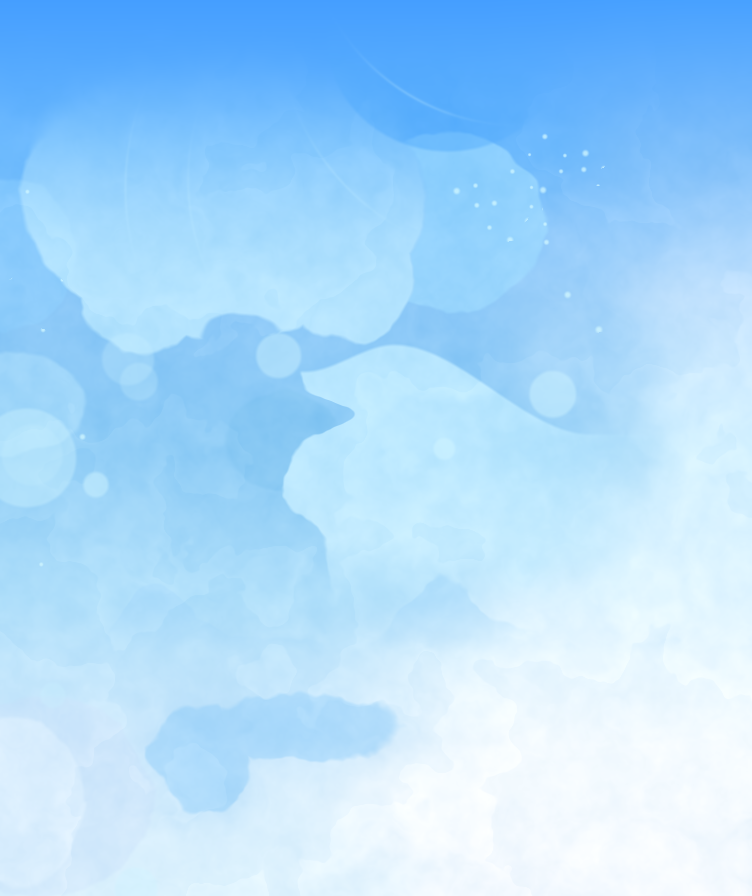
Reproduce this background procedurally as a Shadertoy shader.

```glsl
#define EDGE 0.0025
#define WARP 0.024
#define WARP_SCALE 19.0
#define GRAIN 0.065
#define SPARKLE_CELLS 50.0
#define PALE vec3(0.73, 0.91, 1.0)
#define MIST vec3(0.62, 0.83, 0.98)
#define SKY vec3(0.32, 0.67, 0.99)

// Vertical colour ramps, bottom to top
const vec3 leftRamp[7] = vec3[7](
    vec3(0.85, 0.94, 0.99), vec3(0.82, 0.92, 0.99), vec3(0.68, 0.87, 0.98),
    vec3(0.54, 0.79, 0.96), vec3(0.54, 0.78, 0.97), vec3(0.41, 0.72, 0.99),
    vec3(0.27, 0.62, 1.0));
const vec3 rightRamp[7] = vec3[7](
    vec3(0.96, 0.98, 1.0), vec3(0.96, 0.985, 1.0), vec3(0.86, 0.95, 1.0),
    vec3(0.82, 0.94, 1.0), vec3(0.75, 0.88, 0.99), vec3(0.50, 0.75, 0.98),
    vec3(0.28, 0.63, 1.0));

// Bokeh discs: centre, radius, opacity
const vec4 bokeh[10] = vec4[10](
    vec4(0.143, 0.599, 0.029, 0.25), vec4(0.155, 0.574, 0.021, 0.25),
    vec4(0.311, 0.603, 0.025, 0.45), vec4(0.617, 0.560, 0.026, 0.50),
    vec4(0.496, 0.499, 0.012, 0.65), vec4(0.107, 0.459, 0.014, 0.50),
    vec4(0.030, 0.489, 0.055, 0.42), vec4(0.036, 0.492, 0.034, 0.20),
    vec4(0.059, 0.224, 0.014, 0.30), vec4(0.152, 0.008, 0.024, 0.35));

float hash(vec2 p) {
    p = fract(p * vec2(0.1031, 0.1137));
    p += dot(p, p.yx + 33.33);
    return fract((p.x + p.y) * p.x * 17.0);
}

float noise(vec2 p) {
    vec2 i = floor(p), f = fract(p);
    f = f * f * (3.0 - 2.0 * f);
    return mix(mix(hash(i), hash(i + vec2(1, 0)), f.x),
               mix(hash(i + vec2(0, 1)), hash(i + vec2(1, 1)), f.x), f.y);
}

float fbm(vec2 p) {
    float sum = 0.0, amp = 0.5;
    for (int i = 0; i < 4; i++) {
        sum += amp * noise(p);
        p = mat2(1.6, 1.2, -1.2, 1.6) * p + 7.3;
        amp *= 0.5;
    }
    return sum;
}

float ellipse(vec2 p, vec2 centre, vec2 radii) {
    return (length((p - centre) / radii) - 1.0) * min(radii.x, radii.y);
}

float fill(float d, float soft) { return smoothstep(soft, -soft, d); }

float disc(vec2 p, vec2 centre, vec2 radii) { return fill(ellipse(p, centre, radii), EDGE); }

float bump(float x, float width) { return exp(-x * x / (width * width)); }

// Thin arc of a circle, faded away from a focus point
float streak(vec2 p, vec2 centre, float radius, vec2 focus) {
    return bump(length(p - centre) - radius, 0.0018) * bump(length(p - focus), 0.065);
}

vec3 backdrop(vec2 p) {
    float row = clamp(p.y, 0.0, 0.9999) * 6.0;
    int i = int(row);
    float start = mix(0.29, 0.53, smoothstep(0.25, 0.5, p.y));
    float side = smoothstep(start, start + 0.28, p.x + 0.2 * (fbm(p * 7.0) - 0.47));
    return mix(mix(leftRamp[i], leftRamp[i + 1], fract(row)),
               mix(rightRamp[i], rightRamp[i + 1], fract(row)), side);
}

float sparkles(vec2 p) {
    vec2 cell = floor(p * SPARKLE_CELLS);
    vec2 jitter = 0.3 + 0.4 * vec2(hash(cell + 3.7), hash(cell + 19.1));
    float size = mix(0.12, 0.28, hash(cell + 41.3));
    float cluster = 0.6 * bump(length((p - vec2(0.555, 0.765)) * vec2(1.0, 1.4)), 0.05)
                  + 0.4 * bump(length((p - vec2(0.65, 0.82)) * vec2(0.8, 1.8)), 0.05)
                  + 0.3 * bump(length(p - vec2(0.66, 0.67)), 0.035)
                  + 0.06 * bump(p.x - 0.04, 0.1) * bump(p.y - 0.5, 0.25);
    float dist = length(fract(p * SPARKLE_CELLS) - jitter);
    return step(1.0 - cluster, hash(cell + 7.9)) * smoothstep(size, size * 0.2, dist);
}

void mainImage(out vec4 fragColor, in vec2 fragCoord) {
    vec2 p = fragCoord / iResolution.y;
    vec2 wobble = vec2(fbm(p * WARP_SCALE), fbm(p * WARP_SCALE + 31.0)) - 0.47;
    vec2 w = p + WARP * wobble, ragged = p + 1.8 * WARP * wobble;
    vec3 col = backdrop(p);

    // Upper cloud: main petal, side lobes and the shaded arc above
    float lost = EDGE + 0.03 * smoothstep(0.82, 0.92, p.y);
    float petal = ellipse(w, vec2(0.25, 0.785), vec2(0.226, 0.162));
    petal = min(petal, ellipse(w, vec2(0.385, 0.694), vec2(0.076)));
    petal = min(petal, ellipse(w, vec2(0.156, 0.668), vec2(0.062)));
    petal = max(petal, -ellipse(w, vec2(0.265, 0.625), vec2(0.045, 0.024)));
    float cloud = fill(petal, lost);
    col = mix(col, vec3(0.56, 0.82, 1.0), 0.45 * disc(w, vec2(0.0, 0.715), vec2(0.085, 0.09)));
    col = mix(col, vec3(0.62, 0.86, 1.0), 0.65 * (1.0 - cloud) * disc(w, vec2(0.50, 0.752), vec2(0.106, 0.1)));
    col = mix(col, PALE, cloud * smoothstep(0.97, 0.66, p.y) * 0.82);
    float shade = disc(p, vec2(0.50, 0.958), vec2(0.135, 0.127));
    col = mix(col, SKY, 0.5 * shade * smoothstep(0.99, 0.86, p.y) * smoothstep(0.64, 0.52, p.x));

    // Shaded pool and the pale hill beside it
    col = mix(col, vec3(0.49, 0.76, 0.94), 0.5 * disc(w, vec2(0.315, 0.51), vec2(0.06, 0.055)));
    float crest = 0.615 - 0.10 * smoothstep(0.44, 0.66, p.x) - 0.03 * smoothstep(0.44, 0.34, p.x);
    float bank = 0.338 + 0.054 * bump(p.y - 0.538, 0.018) - 0.018 * bump(p.y - 0.466, 0.035)
               + 0.035 * smoothstep(0.44, 0.37, p.y);
    float hill = fill(p.y - crest, EDGE) * fill(bank - ragged.x, EDGE);
    hill *= smoothstep(0.31, 0.40, ragged.y) * smoothstep(0.76, 0.58, p.x);
    col = mix(col, mix(PALE, vec3(0.78, 0.93, 1.0), smoothstep(0.52, 0.38, p.y)), 0.9 * hill);
    col = mix(col, PALE, 0.4 * disc(w, vec2(0.015, 0.55), vec2(0.083, 0.057)));
    float ridge = 0.285 + 0.07 * bump(p.x - 0.175, 0.04) + 0.075 * bump(p.x - 0.49, 0.05);
    col = mix(col, MIST, 0.4 * fill(ragged.y - ridge, EDGE) * smoothstep(0.265, 0.34, p.y));

    // Lilac corner and blue island
    col = mix(col, vec3(0.79, 0.88, 0.98), 0.4 * disc(w, vec2(0.04, 0.11), vec2(0.13, 0.115)));
    col = mix(col, vec3(0.88, 0.95, 1.0), 0.55 * disc(w, vec2(0.02, 0.105), vec2(0.072, 0.1)));
    float island = min(ellipse(ragged, vec2(0.325, 0.183), vec2(0.115, 0.036)),
                       ellipse(ragged, vec2(0.225, 0.157), vec2(0.052, 0.056)));
    col = mix(col, MIST, 0.35 * fill(island, 0.04) + 0.5 * fill(island, EDGE));

    // Watercolour blooms, mottling and fine streaks
    float bloom = fbm(p * 6.0 + 0.4 * wobble + 4.0);
    float stain = smoothstep(0.50, 0.508, bloom) * smoothstep(0.62, 0.50, bloom);
    float mottle = fbm(p * 9.0 + wobble * 3.0) - 0.47 + 0.6 * (fbm(p * 45.0) - 0.47);
    col += (GRAIN * mottle + 0.02 * stain) * vec3(1.4, 0.8, 0.3) * smoothstep(1.0, 0.75, p.y);
    float strands = streak(p, vec2(0.47, 0.80), 0.26, vec2(0.225, 0.76))
                  + streak(p, vec2(0.43, 0.79), 0.29, vec2(0.14, 0.78))
                  + streak(p, vec2(0.58, 0.98), 0.27, vec2(0.385, 0.79))
                  + streak(p, vec2(0.58, 1.10), 0.24, vec2(0.46, 0.89));
    col = mix(col, PALE, 0.25 * strands);

    // Bokeh discs, then sparkles
    for (int i = 0; i < 10; i++) {
        float d = length(p - bokeh[i].xy) - bokeh[i].z;
        col = mix(col, vec3(0.80, 0.95, 1.0), bokeh[i].w * fill(d, EDGE));
    }
    col = mix(col, vec3(0.82, 0.97, 1.0), 0.75 * sparkles(p));
    fragColor = vec4(clamp(col, 0.0, 1.0), 1.0);
}
```
